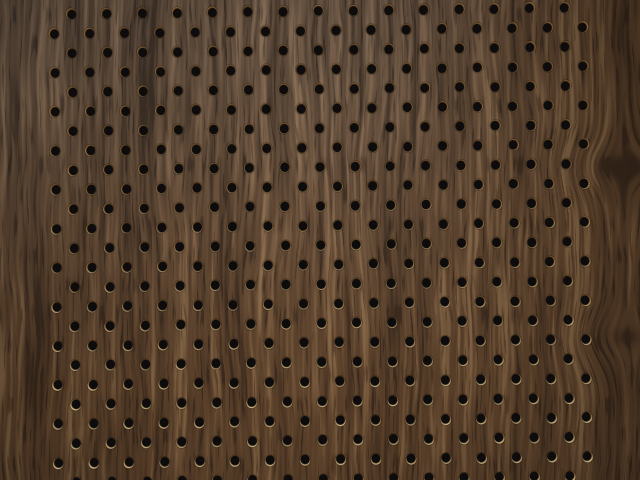
Write a Shadertoy shader that draws this pattern.

```glsl
const vec3 DARK_WOOD = vec3(0.22, 0.155, 0.105);
const vec3 MID_WOOD = vec3(0.345, 0.245, 0.16);
const vec3 LIGHT_WOOD = vec3(0.49, 0.375, 0.255);
const vec3 SHEEN = vec3(0.39, 0.33, 0.28);
const vec3 HOLE_BLACK = vec3(0.05, 0.045, 0.045);
const vec3 RIM_SHADE = vec3(0.50, 0.36, 0.19);
const vec3 RIM_LIGHT = vec3(0.78, 0.68, 0.48);

vec2 hash2(vec2 p) {
    vec3 q = fract(p.xyx * vec3(0.1031, 0.1030, 0.0973));
    q += dot(q, q.yzx + 33.33);
    return fract((q.xx + q.yz) * q.zy);
}

float cornerSlope(vec2 cell, vec2 corner, vec2 f) {
    float angle = 6.2832 * hash2(cell + corner).x;
    return dot(vec2(cos(angle), sin(angle)), f - corner);
}

float gradientNoise(vec2 p) {
    vec2 cell = floor(p), f = fract(p);
    vec2 u = f * f * f * (f * (f * 6.0 - 15.0) + 10.0);
    float low = mix(cornerSlope(cell, vec2(0, 0), f), cornerSlope(cell, vec2(1, 0), f), u.x);
    float high = mix(cornerSlope(cell, vec2(0, 1), f), cornerSlope(cell, vec2(1, 1), f), u.x);
    return mix(low, high, u.y);
}

// Pushes the grain sideways around a knot
float knotBend(vec2 p, vec2 knot) {
    vec2 d = p - knot;
    return -0.75 * d.x * exp(-dot(d * d, vec2(90.0, 260.0)));
}

float knotShade(vec2 p, vec2 knot) {
    vec2 d = (p - knot) * vec2(22.0, 48.0);
    return exp(-dot(d, d));
}

vec3 wood(vec2 p, vec2 knotA, vec2 knotB) {
    vec2 g = p;
    g.x += knotBend(p, knotA) + knotBend(p, knotB);
    g.x += 0.022 * gradientNoise(p * vec2(5.0, 2.6) + 7.0);
    g.x += 0.004 * gradientNoise(p * vec2(16.0, 11.0) + 31.0);

    // Broad veneer strips, growth lines, fibres and short pores
    float strip = hash2(vec2(floor(p.x * 13.5 + 0.3), 4.0)).x - 0.5;
    float broad = gradientNoise(g * vec2(17.0, 0.8) + 3.0);
    float lines = gradientNoise(g * vec2(72.0, 1.8) + 11.0);
    float fibre = gradientNoise(g * vec2(150.0, 7.0) + 19.0);
    float pores = smoothstep(0.12, 0.45, gradientNoise(g * vec2(185.0, 16.0) + 43.0));
    float tone = 0.52 + 0.13 * strip + 0.32 * broad + 0.55 * lines + 0.42 * fibre - 0.3 * pores;
    tone -= 0.35 * (knotShade(p, knotA) + knotShade(p, knotB));

    vec3 color = mix(DARK_WOOD, MID_WOOD, smoothstep(0.0, 0.55, tone));
    color = mix(color, LIGHT_WOOD, smoothstep(0.5, 1.0, tone));

    // Cool sheen above, warmer light below, dim sides
    float sheen = smoothstep(0.1, 1.0, p.y) * smoothstep(1.35, 0.75, p.x);
    color = mix(color, SHEEN * (0.6 + 0.8 * clamp(tone, 0.0, 1.0)), 0.65 * sheen);
    vec2 fromCenter = (p - vec2(0.64, 0.5)) * vec2(0.95, 0.8);
    return color * (1.08 - 0.62 * dot(fromCenter, fromCenter));
}

// Skewed lattice position in canvas units
vec2 holeCenter(vec2 id, vec2 origin, mat2 lattice) {
    return origin + lattice * id + (hash2(id * 2.0 + 9.0) - 0.5) * 0.0012;
}

vec3 drillHole(vec3 color, vec2 p, vec2 center, float pixel) {
    vec2 d = (p - center) * vec2(1.06, 1.0);
    vec2 parallax = (vec2(0.66, 0.57) - center) * 0.0029;
    float outer = length(d) - 0.0117;
    float inner = length(d - parallax) - 0.0098;
    float wear = hash2(floor(center * 300.0)).y;

    // Cut edge catches more light along its lower side
    float lower = smoothstep(0.008, -0.010, d.y) * smoothstep(1.0, 0.1, center.y);
    vec3 rim = mix(RIM_SHADE, RIM_LIGHT, lower) * (0.78 + 0.3 * wear);
    rim *= 0.72 + 0.28 * smoothstep(0.0, 0.0025, inner);

    color *= 1.0 - 0.3 * smoothstep(0.003, 0.0, outer);
    color = mix(color, rim, smoothstep(pixel, -pixel, outer));
    float opening = max(inner, outer + 0.0004);
    return mix(color, HOLE_BLACK, smoothstep(pixel, -pixel, opening));
}

void mainImage(out vec4 fragColor, in vec2 fragCoord) {
    vec2 p = fragCoord / iResolution.y;
    float pixel = 0.75 / iResolution.y;
    vec3 color = wood(p, vec2(1.30, 0.653), vec2(1.314, 0.297));

    // Two interleaved grids: 16 by 12 and 15 by 13 holes
    vec2 origin = vec2(0.112, 0.930);
    mat2 lattice = mat2(0.0735, 0.00095, 0.00087, -0.08142);
    vec2 q = inverse(lattice) * (p - origin);
    vec2 mainId = clamp(round(q), vec2(0.0), vec2(15.0, 11.0));
    vec2 midId = clamp(floor(q) + 0.5, vec2(0.5, -0.5), vec2(14.5, 11.5));
    color = drillHole(color, p, holeCenter(mainId, origin, lattice), pixel);
    color = drillHole(color, p, holeCenter(midId, origin, lattice), pixel);

    fragColor = vec4(color, 1.0);
}
```
